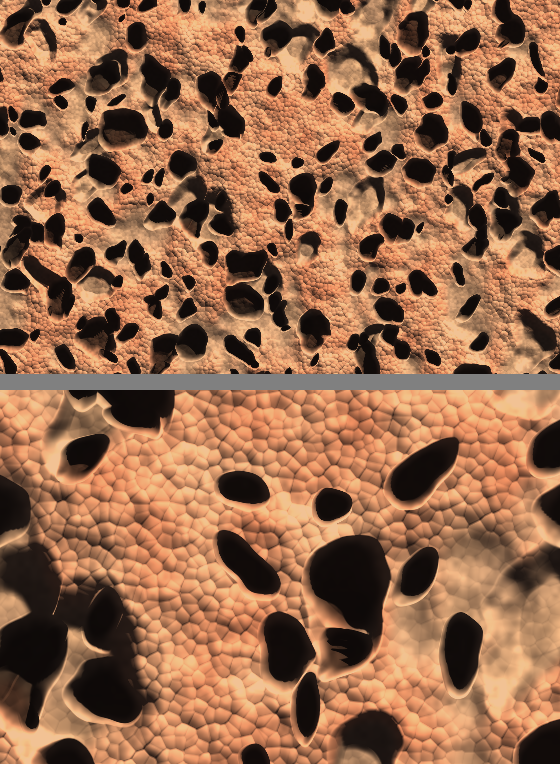
Top: the whole. Bottom: its middle third, enlarged.
Give the GLSL for this texture, as a Shadertoy shader.

```glsl
// Weathered sandstone: crumbly red rock riddled with pits and sandy hollows.
// Warped cellular pits and layered noise form a height field, which is lit by
// a low sun with short marched shadows. Crumbs are a finer cellular relief.

#define PIT_SCALE 8.5
#define PIT_DEPTH 0.060
#define HOLLOW_SCALE 5.5
#define HOLLOW_DEPTH 0.034
#define LUMP_SCALE 8.0
#define LUMP_HEIGHT 0.050
#define CRUMB_SCALE 95.0
#define CRUMB_HEIGHT 0.0030
#define SUN_DIRECTION vec3(0.38, 0.68, 0.62)
#define SUN_STRENGTH 1.40
#define AMBIENT vec3(0.15, 0.155, 0.18)

vec4 hash4(vec2 p) {
    vec4 q = fract(p.xyxy * vec4(0.1031, 0.1030, 0.0973, 0.1099));
    q += dot(q, q.wzxy + 33.33);
    return fract((q.xxyz + q.yzzw) * q.zywx);
}

float valueNoise(vec2 p) {
    vec2 cell = floor(p), f = fract(p);
    f = f * f * (3.0 - 2.0 * f);
    float low = mix(hash4(cell).x, hash4(cell + vec2(1, 0)).x, f.x);
    float high = mix(hash4(cell + vec2(0, 1)).x, hash4(cell + 1.0).x, f.x);
    return mix(low, high, f.y);
}

float lumps(vec2 p) {
    return 0.58 * valueNoise(p) + 0.28 * valueNoise(p * 2.1 + 17.0)
         + 0.14 * valueNoise(p * 4.7 + 41.0);
}

// Scattered upright ovals: 0 outside, 1 at the floor
float pits(vec2 p, float density, float wall) {
    vec2 cell = floor(p);
    float depth = 0.0;
    for (int j = -1; j <= 1; j++)
    for (int i = -1; i <= 1; i++) {
        vec2 id = cell + vec2(i, j);
        vec4 r = hash4(id);
        vec2 d = p - id - 0.15 - 0.7 * r.xy;
        float angle = 1.6 * (r.z - 0.35);
        float c = cos(angle), s = sin(angle);
        d = vec2(c * d.x - s * d.y, s * d.x + c * d.y);
        d.x *= 1.1 + 0.8 * fract(r.z * 7.3);
        float radius = mix(0.24, 0.52, r.w);
        float present = step(fract(r.w * 13.7), density);
        depth = max(depth, present * smoothstep(1.0, wall, length(d) / radius));
    }
    return depth;
}

// Rounded grains packed in jittered cells
float crumbs(vec2 p) {
    vec2 cell = floor(p);
    float nearest = 1.0;
    for (int j = -1; j <= 1; j++)
    for (int i = -1; i <= 1; i++) {
        vec2 id = cell + vec2(i, j);
        vec2 d = p - id - hash4(id).xy;
        nearest = min(nearest, dot(d, d));
    }
    return 1.0 - nearest;
}

// Height, lump level, hollow depth, pit depth
vec4 relief(vec2 p) {
    vec2 wide = vec2(valueNoise(p * 13.0), valueNoise(p * 13.0 + 71.0)) - 0.5;
    vec2 fine = vec2(valueNoise(p * 42.0 + 9.0), valueNoise(p * 42.0 + 53.0)) - 0.5;
    vec2 q = p + 0.045 * wide + 0.012 * fine;
    float lump = lumps(p * LUMP_SCALE + 5.0);
    float hollow = pits(q * HOLLOW_SCALE + 30.0, 0.75, 0.45);
    float pit = max(pits(q * PIT_SCALE + 90.0, 0.72, 0.60),
                    pits(q * PIT_SCALE * 1.7 + 150.0, 0.36, 0.55));
    float height = LUMP_HEIGHT * lump - HOLLOW_DEPTH * hollow - PIT_DEPTH * pit;
    return vec4(height, lump, hollow, pit);
}

float sandCover(vec4 r) {
    return smoothstep(0.45, 0.68, 0.97 - r.y + 0.25 * r.z);
}

float detailedHeight(vec2 p, vec4 r) {
    float rough = mix(1.0, 0.22, sandCover(r));
    float grain = crumbs(p * CRUMB_SCALE) + 1.3 * valueNoise(p * 60.0);
    return r.x + CRUMB_HEIGHT * rough * grain;
}

void mainImage(out vec4 fragColor, in vec2 fragCoord) {
    vec2 p = fragCoord / iResolution.y;
    vec3 sun = normalize(SUN_DIRECTION);
    vec4 here = relief(p);

    // Surface normal
    vec2 e = vec2(0.002, 0.0);
    float h = detailedHeight(p, here);
    float hx = detailedHeight(p + e.xy, relief(p + e.xy));
    float hy = detailedHeight(p + e.yx, relief(p + e.yx));
    vec3 normal = normalize(vec3(h - hx, h - hy, e.x));

    // Cast shadow, softer with distance
    float shade = 0.0;
    float rise = sun.z / length(sun.xy);
    for (int i = 1; i <= 8; i++) {
        float t = 0.0075 * float(i);
        float above = relief(p + normalize(sun.xy) * t).x - here.x - rise * t;
        shade = max(shade, above / (0.004 + 0.10 * t));
    }
    float sunlit = 1.0 - smoothstep(0.0, 1.0, shade);

    // Rock and sand colours
    float tint = valueNoise(p * 22.0 + 11.0);
    float speckle = valueNoise(p * 170.0);
    vec3 rock = mix(vec3(0.78, 0.46, 0.30), vec3(0.82, 0.58, 0.40), tint);
    vec3 sand = mix(vec3(0.66, 0.50, 0.36), vec3(0.74, 0.56, 0.39), tint);
    vec3 albedo = mix(rock, sand, sandCover(here)) * (0.88 + 0.24 * speckle);

    // Sunlight, with pits losing the sky
    float diffuse = max(dot(normal, sun), 0.0);
    vec3 light = AMBIENT * (1.0 - 0.3 * here.z) + SUN_STRENGTH * diffuse * sunlit;
    vec3 color = albedo * light * (1.0 - 0.75 * here.w);
    color += vec3(0.035, 0.022, 0.020);
    fragColor = vec4(min(color, vec3(0.95, 0.76, 0.58)), 1.0);
}
```
